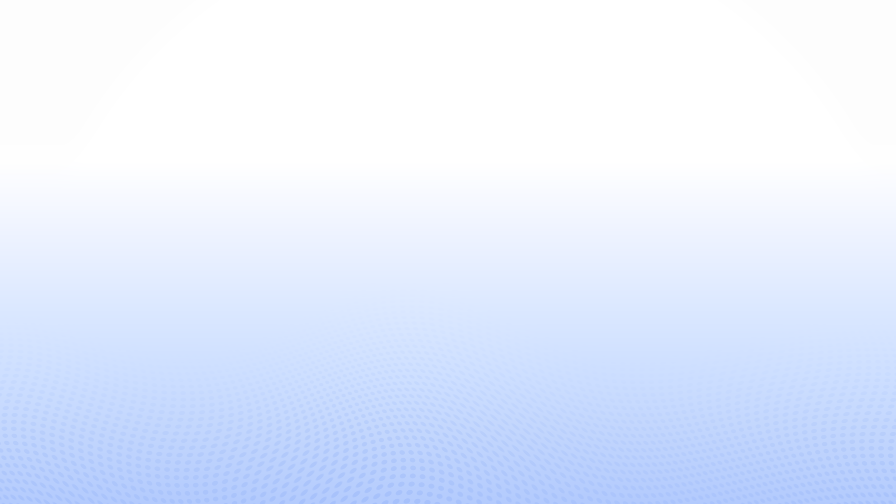
Write a Shadertoy shader that draws this background.

```glsl
// Blend from one colour to the next between two heights
vec3 addStop(vec3 below, vec3 above, float low, float high, float y) {
    return mix(below, above, clamp((y - low) / (high - low), 0.0, 1.0));
}

vec3 skyGradient(float y) {
    vec3 color = vec3(0.69, 0.785, 0.99);
    color = addStop(color, vec3(0.71, 0.80, 0.99), 0.0, 0.045, y);
    color = addStop(color, vec3(0.75, 0.83, 0.99), 0.045, 0.14, y);
    color = addStop(color, vec3(0.80, 0.87, 1.0), 0.14, 0.255, y);
    color = addStop(color, vec3(0.86, 0.91, 1.0), 0.255, 0.39, y);
    color = addStop(color, vec3(0.93, 0.95, 1.0), 0.39, 0.53, y);
    return addStop(color, vec3(1.0), 0.53, 0.68, y);
}

float bump(float x, float center, float width) {
    float d = (x - center) / width;
    return exp(-d * d);
}

// Height of the rolling surface across the canvas
float surface(float x) {
    return 0.15 * bump(x, 0.80, 0.27) + 0.09 * bump(x, 0.0, 0.2)
         + 0.08 * bump(x, 1.8, 0.35) + 0.008 * sin(9.0 * x);
}

// Dots on a grid bent by the surface, wider apart towards the bottom
float dotGrid(vec2 p) {
    float drop = p.y - surface(p.x) * (1.0 - 0.8 * p.y);
    float sway = 0.045 * sin(13.0 * p.y + 4.0 * p.x) + 0.3 * p.y;
    vec2 grid = vec2(58.0 * (p.x + sway), 62.0 * drop + 35.0 * drop * drop);
    vec2 blur = 0.5 * fwidth(grid);
    float edge = max(blur.x, blur.y);
    float dist = length(fract(grid) - 0.5);
    return 1.0 - smoothstep(0.3 - edge, 0.3 + edge, dist);
}

void mainImage(out vec4 fragColor, in vec2 fragCoord) {
    vec2 p = fragCoord / iResolution.y;
    p.x *= 1.7778 * iResolution.y / iResolution.x;
    vec3 color = skyGradient(p.y);

    // Faint shade outside a wide round glow
    float ring = length(p - vec2(0.93, 0.29)) - 0.86;
    color -= 0.007 * smoothstep(-0.02, 0.05, ring) * smoothstep(0.6, 0.75, p.y);

    // Dots fade out upwards and stand out on the slopes
    float crest = 0.18 + surface(p.x);
    float fade = 1.0 - smoothstep(0.08, crest + 0.13, p.y);
    float slope = 0.55 + 0.45 * bump(p.x, 0.72, 0.3)
                + 0.3 * bump(p.x, 0.0, 0.25) + 0.25 * bump(p.x, 1.78, 0.3);
    float ink = dotGrid(p) - 0.25;
    color += vec3(-0.055, -0.042, -0.008) * ink * fade * slope;

    fragColor = vec4(clamp(color, 0.0, 1.0), 1.0);
}
```
